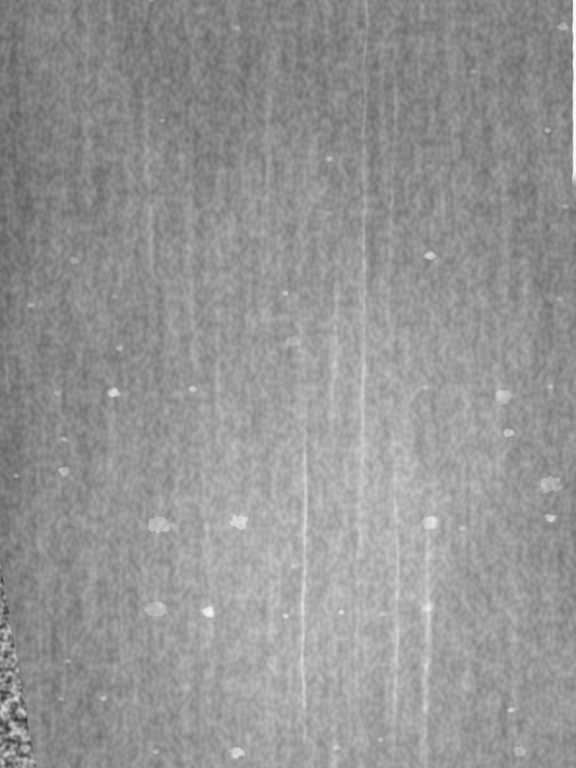
Write a Shadertoy shader that draws this texture.

```glsl
const float EDGE_TONE = 0.505;
const float GLOW_GAIN = 0.19;
const vec2 GLOW_CENTER = vec2(0.44, 0.28);
const vec2 GLOW_SIZE = vec2(0.30, 0.42);
const float STREAK_GAIN = 0.060;
const float MOTTLE_GAIN = 0.075;
const float GRAIN_GAIN = 0.095;
const int VEIN_COUNT = 30;
const float VEIN_GAIN = 0.10;
const float CHIP_CELL = 0.058;
const float CHIP_SHARE = 0.24;
const float CHIP_GAIN = 0.20;
const float RUBBLE_TOP = 0.27;
const float RUBBLE_WIDTH = 0.047;

float hash(vec2 p) {
    vec3 q = fract(vec3(p.xyx) * 0.1031);
    q += dot(q, q.yzx + 33.33);
    return fract((q.x + q.y) * q.z);
}

float cornerSlope(vec2 cell, vec2 offset) {
    float angle = 6.2832 * hash(cell);
    return dot(vec2(cos(angle), sin(angle)), offset);
}

// Gradient noise, roughly -0.7 to 0.7
float noise(vec2 p) {
    vec2 i = floor(p), f = fract(p);
    vec2 u = f * f * f * (f * (f * 6.0 - 15.0) + 10.0);
    vec2 e = vec2(1.0, 0.0);
    float low = mix(cornerSlope(i, f), cornerSlope(i + e, f - e), u.x);
    float high = mix(cornerSlope(i + e.yx, f - e.yx), cornerSlope(i + 1.0, f - 1.0), u.x);
    return mix(low, high, u.y);
}

// Thin wavering vertical lines that fade in and out
float veins(vec2 p) {
    float sum = 0.0;
    for (int k = 0; k < VEIN_COUNT; k++) {
        float id = float(k);
        float seed = id * 17.3 + 5.0;
        float home = 0.75 * (id + hash(vec2(seed, 2.0))) / float(VEIN_COUNT);
        float wander = 0.022 * noise(vec2(p.y * 2.5, seed))
                     + 0.004 * noise(vec2(p.y * 16.0, seed + 7.0));
        float width = mix(0.0022, 0.0042, hash(vec2(seed, 9.0)));
        float d = (p.x - home - wander) / width;
        float fade = smoothstep(-0.22, 0.30, noise(vec2(p.y * 2.2 + 4.0, seed + 31.0)));
        float central = exp(-pow((home - GLOW_CENTER.x) / 0.12, 2.0));
        float strength = mix(0.3, 1.0, hash(vec2(seed, 4.0))) * (0.55 + 0.75 * central);
        sum += exp(-d * d) * fade * strength;
    }
    return sum;
}

// Sparse pale flecks, mostly small
float chips(vec2 p) {
    vec2 cell = floor(p / CHIP_CELL);
    vec2 local = fract(p / CHIP_CELL) * CHIP_CELL;
    float present = step(hash(cell + 61.0), CHIP_SHARE);
    vec2 center = CHIP_CELL * mix(vec2(0.3), vec2(0.7), vec2(hash(cell + 12.0), hash(cell + 83.0)));
    float size = mix(0.003, 0.014, pow(hash(cell + 37.0), 4.0));
    vec2 d = (local - center) * vec2(0.85, 1.15);
    float shape = length(d) + 0.6 * size * noise(p * 130.0);
    float bright = mix(0.5, 1.2, hash(cell + 95.0));
    return present * bright * (1.0 - smoothstep(size - 0.0025, size + 0.0025, shape));
}

// Coarse gravel with dark gaps
float rubble(vec2 p) {
    return 0.52 + 0.45 * noise(p * 75.0) + 0.35 * noise(p * 150.0 + 20.0);
}

void mainImage(out vec4 fragColor, in vec2 fragCoord) {
    vec2 p = fragCoord / iResolution.y;
    float right = iResolution.x / iResolution.y;
    float pixel = 1.0 / iResolution.y;

    // Broad light and darker borders
    vec2 g = (p - GLOW_CENTER) / GLOW_SIZE;
    float tone = EDGE_TONE + GLOW_GAIN * exp(-dot(g, g));
    tone -= 0.05 * (1.0 - smoothstep(0.0, 0.06, p.x));
    tone += 0.045 * noise(p * vec2(9.0, 5.0));

    // Weathered surface
    tone += STREAK_GAIN * noise(p * vec2(75.0, 6.0));
    tone += MOTTLE_GAIN * noise(p * vec2(65.0, 42.0) + 11.0);
    tone += GRAIN_GAIN * noise(p * vec2(150.0, 110.0) + 47.0);
    tone += VEIN_GAIN * veins(p) * (0.85 + 0.5 * noise(p * 60.0 + 3.0));
    tone += CHIP_GAIN * chips(p);

    // Gravel wedge at lower left, bright sliver at upper right
    float border = RUBBLE_WIDTH * (1.0 - p.y / RUBBLE_TOP) + 0.003 * noise(vec2(p.y * 30.0, 1.0));
    tone = mix(tone, rubble(p), 1.0 - smoothstep(-pixel, pixel, p.x - border));
    float sliver = right - 0.004 + 0.003 * noise(vec2(p.y * 45.0, 8.0));
    float sliverMask = smoothstep(-pixel, pixel, p.x - sliver) * smoothstep(0.75, 0.78, p.y);
    tone = mix(tone, 0.97, sliverMask);

    fragColor = vec4(vec3(clamp(tone, 0.0, 1.0)), 1.0);
}
```
